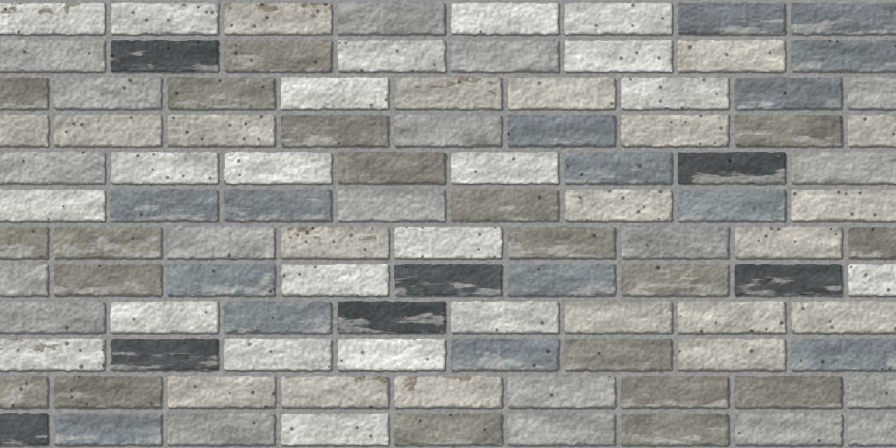
Give the GLSL for this texture, as a Shadertoy shader.

```glsl
// Weathered grey brick wall: courses are stacked in pairs, and every second pair
// is shifted by half a brick. Each brick hashes its own tone, smears and pits;
// rough box distances cut the joints and a noise height field lights the grain.

#define COLUMNS 7.9        // bricks across the canvas
#define ROWS 12.0          // courses down the canvas
#define FIRST_SHIFT 0.048  // offset of the top pair, in bricks
#define JOINT 0.0135       // joint width, in canvas heights
#define ROUGH_EDGE 0.0045  // raggedness of the brick outline
#define GRAIN 0.34         // strength of the lit surface relief
#define STAIN 0.20         // strength of the cloudy tone variation
#define SEED 7.0           // picks another set of bricks

const vec2 CANVAS = vec2(2.0, 1.0);
const vec3 MORTAR = vec3(0.58, 0.58, 0.575);
const vec3 CHARCOAL = vec3(0.31, 0.325, 0.33);
const vec3 TAUPE = vec3(0.52, 0.51, 0.475);
const vec3 SLATE = vec3(0.49, 0.515, 0.53);
const vec3 ASH = vec3(0.62, 0.62, 0.605);
const vec3 SAND = vec3(0.715, 0.70, 0.665);
const vec3 CHALK = vec3(0.79, 0.79, 0.77);
const vec3 LIME = vec3(0.69, 0.69, 0.67);
const vec3 RUST = vec3(0.42, 0.37, 0.30);

float hash(vec2 p) {
    return fract(sin(dot(p, vec2(127.1, 311.7))) * 43758.5);
}

float noise(vec2 p) {
    vec2 i = floor(p), f = fract(p);
    f = f * f * (3.0 - 2.0 * f);
    return mix(mix(hash(i), hash(i + vec2(1, 0)), f.x),
               mix(hash(i + vec2(0, 1)), hash(i + vec2(1, 1)), f.x), f.y);
}

float fbm(vec2 p) {
    float sum = 0.0, amp = 0.5;
    for (int i = 0; i < 4; i++) {
        sum += amp * noise(p);
        p = p * 2.03 + 17.3;
        amp *= 0.5;
    }
    return sum / 0.9375;
}

float boxDistance(vec2 p, vec2 halfSize, float radius) {
    vec2 d = abs(p) - halfSize + radius;
    return length(max(d, 0.0)) + min(max(d.x, d.y), 0.0) - radius;
}

float relief(vec2 p) {
    return 0.5 * noise(p * vec2(60, 75)) + 0.5 * noise(p * vec2(130, 150));
}

// Base tone chosen by a random number, by share of the wall
vec3 brickTone(float pick) {
    if (pick < 0.10) return CHARCOAL;
    if (pick < 0.25) return TAUPE;
    if (pick < 0.37) return SLATE;
    if (pick < 0.60) return ASH;
    if (pick < 0.80) return SAND;
    return CHALK;
}

// Small round holes, at most one in each cell of a fine grid
float pits(vec2 p, float density) {
    vec2 g = p * 62.0, cell = floor(g);
    vec2 centre = 0.3 + 0.4 * vec2(hash(cell + 3.1), hash(cell + 8.7));
    float radius = 0.12 + 0.18 * hash(cell + 5.3);
    float present = step(1.0 - density, hash(cell));
    return present * (1.0 - smoothstep(radius * 0.5, radius + 0.12, length(fract(g) - centre)));
}

vec3 brickSurface(vec2 p, vec2 local, vec2 halfSize, vec2 id) {
    float pick = hash(id + SEED);
    vec2 own = p + 7.0 * vec2(hash(id + 1.7), hash(id + 4.9));
    vec2 side = local / halfSize;
    vec3 tone = brickTone(pick) * (0.95 + 0.10 * hash(id + 2.3));

    // Cloudy stains drawn out along the brick
    float cloud = fbm(own * vec2(14, 42));
    tone *= 1.0 + STAIN * 2.0 * (cloud - 0.5);

    // Pale lime smears, mostly low on the darker bricks
    float dark = 1.0 - smoothstep(0.37, 0.60, pick);
    float smear = smoothstep(0.62, 0.80, fbm(own * vec2(18, 60) + 5.0) - 0.20 * side.y);
    tone = mix(tone, LIME, 0.65 * smear * dark);

    // Rusty chips near the upper edge of some pale bricks, and scattered pits
    float pale = step(0.60, pick);
    float worn = step(0.72, hash(id + 9.2));
    float chips = smoothstep(0.58, 0.72, fbm(own * vec2(34, 50)) + 0.16 * (side.y - 0.6));
    tone = mix(tone, RUST, 0.55 * chips * pale * worn);
    tone *= 1.0 - 0.38 * pits(own, 0.03 + 0.07 * pale * hash(id + 6.4));
    return tone;
}

void mainImage(out vec4 fragColor, in vec2 fragCoord) {
    vec2 uv = fragCoord / iResolution.xy;
    vec2 p = uv * CANVAS;
    float pixel = 1.0 / iResolution.y;

    // Brick grid, counted from the top
    float row = floor((1.0 - uv.y) * ROWS);
    float shift = FIRST_SHIFT + 0.5 * mod(floor(row / 2.0), 2.0);
    vec2 grid = vec2(uv.x * COLUMNS + shift, uv.y * ROWS);
    vec2 id = vec2(floor(grid.x), row);
    vec2 pitch = CANVAS / vec2(COLUMNS, ROWS);
    vec2 local = (fract(grid) - 0.5) * pitch;
    vec2 halfSize = 0.5 * (pitch - JOINT);

    // Ragged outline and the shadow it throws to the lower right
    float ragged = ROUGH_EDGE * (fbm(p * 65.0) - 0.5);
    float edge = boxDistance(local, halfSize, 0.004) + ragged;
    float shadowDistance = boxDistance(local - vec2(0.002, -0.0025), halfSize, 0.004) + ragged;
    float mask = 1.0 - smoothstep(-0.6 * pixel, 0.6 * pixel, edge);

    // Light from the upper left on the grain
    float slope = relief(p) - relief(p + vec2(-0.004, 0.004));
    float speckle = noise(p * 210.0) - 0.5;

    vec3 brick = brickSurface(p, local, halfSize, id);
    vec2 rim = smoothstep(halfSize - 0.006, halfSize, vec2(local.x, -local.y) + 2.0 * ragged);
    brick *= 1.0 - 0.28 * max(rim.x, rim.y);
    brick *= 1.0 + GRAIN * slope + 0.12 * speckle;

    vec3 mortar = MORTAR * (1.0 + 0.16 * slope + 0.14 * speckle);
    mortar *= 1.0 - 0.36 * (1.0 - smoothstep(-0.001, 0.0035, shadowDistance));

    fragColor = vec4(clamp(mix(mortar, brick, mask), 0.0, 1.0), 1.0);
}
```
